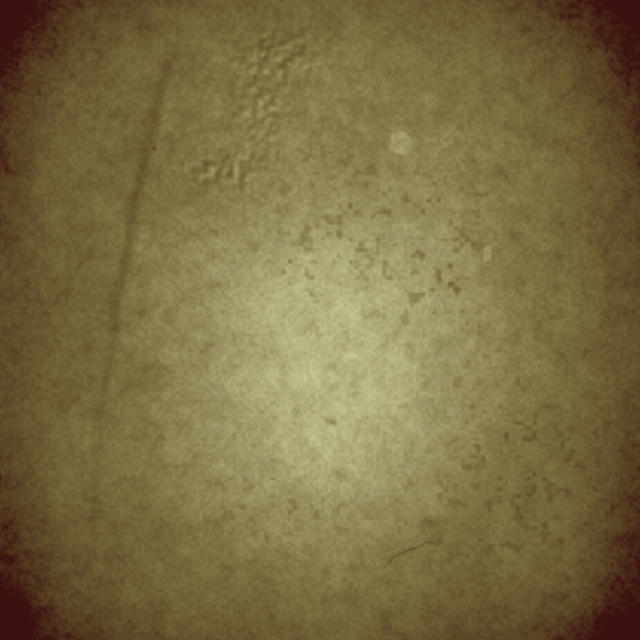
Give the GLSL for this texture, as a three.js fragment shader.

```glsl
// Draws an aged olive plaster wall with a pale centre, dark red corners, grain and a long crease.
varying vec2 vUv;

float hash(vec2 p) {
  vec3 q = fract(p.xyx * 0.1031);
  q += dot(q, q.yzx + 33.33);
  return fract((q.x + q.y) * q.z);
}

float noise(vec2 p) {
  vec2 cell = floor(p), f = fract(p);
  f = f * f * (3.0 - 2.0 * f);
  vec2 e = vec2(1.0, 0.0);
  return mix(mix(hash(cell), hash(cell + e.xy), f.x),
             mix(hash(cell + e.yx), hash(cell + e.xx), f.x), f.y);
}

float fbm(vec2 p) {
  float sum = 0.0, weight = 0.5;
  for (int i = 0; i < 5; i++) {
    sum += weight * noise(p);
    p = mat2(0.8, 0.6, -0.6, 0.8) * p * 2.05 + 17.3;
    weight *= 0.5;
  }
  return sum / 0.97;
}

// Soft elliptical spot.
float spot(vec2 p, vec2 centre, vec2 radius) {
  vec2 d = (p - centre) / radius;
  return exp(-dot(d, d));
}

// Soft line between two points.
float stroke(vec2 p, vec2 a, vec2 b, float width) {
  vec2 pa = p - a, ba = b - a;
  float d = length(pa - ba * clamp(dot(pa, ba) / dot(ba, ba), 0.0, 1.0));
  return exp(-d * d / (width * width));
}

// Broad light: wide glow, bright core, darker sides and corners.
float lighting(vec2 p) {
  vec2 q = abs(p - 0.5) * 2.0;
  float light = 0.36 + 0.40 * spot(p, vec2(0.53, 0.55), vec2(0.37, 0.42));
  light += 0.26 * spot(p, vec2(0.50, 0.36), vec2(0.22, 0.25));
  light -= 0.14 * smoothstep(0.75, 1.0, q.x) + 0.05 * smoothstep(0.8, 1.0, q.y);
  return light - 0.30 * smoothstep(0.95, 1.4, length(q));
}

// Long bowed crease with a pale lip on its right.
float crease(vec2 p) {
  float s = clamp((p.y - 0.11) / 0.79, 0.0, 1.0);
  float x = 0.14 + 0.12 * pow(s, 1.6) + 0.004 * (noise(p.yy * 25.0) - 0.5);
  float d = p.x - x;
  float width = mix(0.005, 0.010, smoothstep(0.2, 0.6, s));
  float ends = smoothstep(0.08, 0.2, p.y) * (1.0 - smoothstep(0.89, 0.915, p.y));
  float strength = ends * mix(0.04, 0.12, smoothstep(0.2, 0.65, s));
  float lip = exp(-pow((d - 0.018) / 0.010, 2.0));
  float hook = 0.07 * stroke(p, vec2(0.258, 0.895), vec2(0.275, 0.915), 0.007);
  return strength * (0.3 * lip - exp(-d * d / (width * width))) - hook;
}

// Raised flakes: noise shaded by its slope.
float flakes(vec2 p) {
  float area = spot(p, vec2(0.44, 0.915), vec2(0.09, 0.035))
             + spot(p, vec2(0.41, 0.83), vec2(0.04, 0.07))
             + spot(p, vec2(0.35, 0.73), vec2(0.06, 0.035));
  vec2 q = p * 105.0;
  return 0.30 * min(area, 1.0) * (noise(q) - noise(q + vec2(-0.5, 0.6)));
}

// Dark pits, gathered in a few worn regions.
float pits(vec2 p) {
  float density = 0.25 + 0.7 * spot(p, vec2(0.69, 0.56), vec2(0.10, 0.07))
                + 0.6 * spot(p, vec2(0.46, 0.59), vec2(0.07, 0.05))
                + 0.5 * spot(p, vec2(0.60, 0.66), vec2(0.13, 0.08))
                + 0.5 * spot(p, vec2(0.80, 0.28), vec2(0.10, 0.13))
                + 0.4 * spot(p, vec2(0.46, 0.22), vec2(0.08, 0.06));
  float grain = 0.6 * noise(p * 115.0) + 0.4 * noise(p * 63.0 + 9.0);
  return density * smoothstep(0.54, 0.85, grain);
}

// Single blemishes, with edges broken by the warped point.
float blemishes(vec2 p) {
  vec2 w = p + 0.012 * (vec2(noise(p * 60.0), noise(p * 60.0 + 40.0)) - 0.5);
  float pale = 0.17 * smoothstep(0.25, 0.7, spot(w, vec2(0.625, 0.778), vec2(0.022, 0.018)))
             + 0.15 * smoothstep(0.25, 0.7, spot(w, vec2(0.759, 0.605), vec2(0.008, 0.020)));
  float dark = 0.25 * spot(w, vec2(0.517, 0.340), vec2(0.010, 0.008))
             + 0.18 * spot(w, vec2(0.672, 0.182), vec2(0.018, 0.006))
             + 0.15 * spot(w, vec2(0.716, 0.211), vec2(0.013, 0.004))
             + 0.30 * spot(p, vec2(0.241, 0.768), vec2(0.003));
  dark += 0.15 * stroke(w, vec2(0.600, 0.117), vec2(0.640, 0.142), 0.0025);
  dark += 0.15 * stroke(w, vec2(0.640, 0.142), vec2(0.690, 0.153), 0.0025);
  dark += 0.05 * stroke(w, vec2(0.550, 0.400), vec2(0.640, 0.510), 0.006);
  dark += 0.05 * stroke(w, vec2(0.070, 0.510), vec2(0.145, 0.610), 0.007);
  return pale - dark;
}

// Colour ramp from dark red through brown and olive to pale straw.
vec3 plaster(float tone) {
  float t = clamp(tone, 0.0, 1.1) * 5.0;
  vec3 c = mix(vec3(0.23, 0.07, 0.06), vec3(0.33, 0.24, 0.13), clamp(t, 0.0, 1.0));
  c = mix(c, vec3(0.41, 0.35, 0.19), clamp(t - 1.0, 0.0, 1.0));
  c = mix(c, vec3(0.50, 0.45, 0.27), clamp(t - 2.0, 0.0, 1.0));
  c = mix(c, vec3(0.61, 0.58, 0.40), clamp(t - 3.0, 0.0, 1.0));
  return mix(c, vec3(0.73, 0.73, 0.53), clamp(t - 4.0, 0.0, 1.5));
}

void main() {
  float tone = lighting(vUv) + crease(vUv) + flakes(vUv) + blemishes(vUv);
  tone += 0.16 * (fbm(vUv * 7.0) - 0.5) + 0.16 * (fbm(vUv * 45.0 + 5.0) - 0.5);
  tone += 0.10 * (noise(vUv * 210.0) - 0.5) + 0.02 - 0.24 * pits(vUv);
  gl_FragColor = vec4(plaster(tone), 1.0);
}
```
